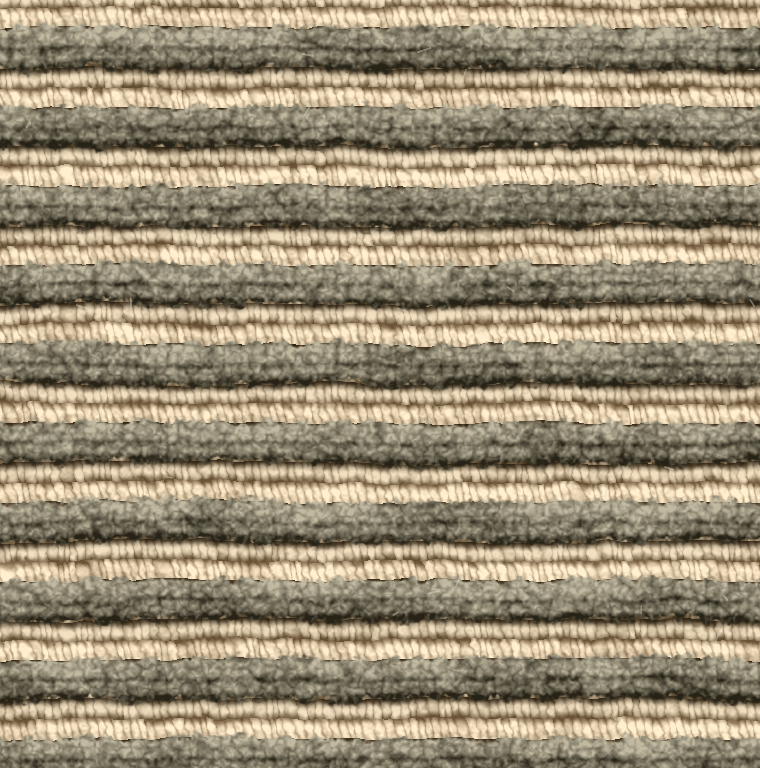
This texture is drawn by a Shadertoy shader. Its source:

```glsl
// Ribbed carpet: fuzzy grey pile stripes alternating with paired rows of cream yarn loops.

float hash(vec2 p) {
    return fract(sin(dot(p, vec2(127.1, 311.7))) * 43758.5453);
}

float noise(vec2 p) {
    vec2 i = floor(p), f = fract(p);
    f = f * f * (3.0 - 2.0 * f);
    return mix(mix(hash(i), hash(i + vec2(1, 0)), f.x),
               mix(hash(i + vec2(0, 1)), hash(i + vec2(1, 1)), f.x), f.y);
}

// Distance to the nearest randomly placed tuft centre
float tuftDistance(vec2 p) {
    vec2 cell = floor(p);
    float nearest = 2.0;
    for (int y = -1; y <= 1; y++)
    for (int x = -1; x <= 1; x++) {
        vec2 c = cell + vec2(x, y);
        vec2 centre = c + 0.15 + 0.7 * vec2(hash(c), hash(c + 57.3));
        nearest = min(nearest, length(p - centre));
    }
    return nearest;
}

float segmentDistance(vec2 p, vec2 a, vec2 b) {
    vec2 pa = p - a, ba = b - a;
    return length(pa - ba * clamp(dot(pa, ba) / dot(ba, ba), 0.0, 1.0));
}

// One row of leaning yarn loops; v runs down the row from 0 to 1
vec3 loopRow(vec2 uv, float v, float row, bool shaded) {
    float lean = shaded ? 0.3 : 0.6;
    float x = uv.x * 88.0 - lean * (v - 0.5) + 1.3 * noise(vec2(uv.x * 40.0, row * 7.3));
    x += 0.35 * (noise(uv * 150.0) - 0.5);
    float stitch = floor(x), u = fract(x) - 0.5;
    float rise = 0.24 * (hash(vec2(stitch, row)) - 0.5);
    float y = v - 0.5 + rise;
    // The lower row tucks under the next pile stripe, so it keeps its light there
    if (!shaded) y = min(y, 0.22);
    float body = 1.0 - smoothstep(0.16, 0.8, length(vec2(u * 0.85, y * 1.25)));
    float fibre = 0.6 * noise(vec2(x * 2.5, uv.y * 190.0)) + 0.4 * noise(uv * 330.0) - 0.5;
    float tone = body + 0.04 + 0.42 * fibre + 0.2 * (hash(vec2(stitch, row + 31.0)) - 0.5);
    tone += 0.2 * (noise(uv * vec2(12.0, 20.0)) - 0.5);
    vec3 col = mix(vec3(0.42, 0.33, 0.21), vec3(0.97, 0.89, 0.76), clamp(tone, 0.0, 1.1));
    // The row below the pile sits in its shadow
    if (shaded) col *= 0.93 * mix(vec3(0.48, 0.46, 0.41), vec3(1), smoothstep(-0.05, 0.5, v));
    return col;
}

// Cut pile; t runs down the stripe from 0 to 0.5
vec3 pile(vec2 uv, float t) {
    vec2 warp = vec2(noise(uv * 130.0), noise(uv * 130.0 + 40.0)) - 0.5;
    float tuft = 1.0 - tuftDistance(uv * vec2(72.0, 76.0) + 0.8 * warp);
    float fibre = 0.6 * noise(uv * 200.0) + 0.4 * noise(uv * 350.0 + 9.0) - 0.5;
    float tone = 0.3 + 0.78 * tuft + 0.5 * fibre;
    tone += 0.32 * (noise(uv * vec2(14.0, 24.0)) - 0.5);
    tone += 0.2 * (noise(uv * vec2(34.0, 50.0) + 5.0) - 0.5);
    // Dark seam between the two pile rows, then deep shade at the foot
    float seam = 0.26 + 0.03 * (noise(uv * vec2(40.0, 10.0)) - 0.5);
    tone -= 0.32 * exp(-pow((t - seam) / 0.035, 2.0));
    tone += 0.1 * (1.0 - smoothstep(0.05, 0.25, t));
    tone -= 0.1 * smoothstep(0.24, 0.32, t);
    tone -= 0.62 * smoothstep(0.36, 0.5, t);
    return mix(vec3(0.15, 0.135, 0.085), vec3(0.68, 0.65, 0.56), clamp(tone, 0.0, 1.15));
}

void mainImage(out vec4 fragColor, in vec2 fragCoord) {
    vec2 uv = fragCoord / iResolution.xy;

    // Stripe coordinate, counted downward with a slight waver
    float d = (1.0 - uv.y) * 9.73 - 0.355;
    d += 0.06 * (noise(uv * vec2(7.0, 10.0)) - 0.5);
    d += 0.05 * (noise(uv * vec2(45.0, 24.0)) - 0.5);

    // Four rows per repeat: two of pile, two of loops
    float row = floor(d * 4.0);
    vec3 col = loopRow(uv, fract(d * 4.0), row, mod(row, 4.0) < 2.5);

    // Ragged pile edge over the loops
    float fray = 0.1 * (noise(uv * 85.0) - 0.5) + 0.07 * (noise(uv * 220.0) - 0.5);
    float across = fract(d + 0.25) - 0.5;
    float cover = 1.0 - smoothstep(-0.035, 0.035, abs(across) - 0.258 + fray);
    col = mix(col, pile(uv, across + 0.25), cover);

    // Stray pale hairs
    for (int i = 0; i < 28; i++) {
        float n = float(i);
        vec2 a = vec2(hash(vec2(n, 1.7)), hash(vec2(n, 5.3)));
        float angle = 6.2832 * hash(vec2(n, 9.1));
        vec2 b = a + (0.006 + 0.012 * hash(vec2(n, 3.9))) * vec2(cos(angle), sin(angle));
        float hair = 1.0 - smoothstep(0.0004, 0.0018, segmentDistance(uv, a, b));
        col = mix(col, vec3(0.86, 0.83, 0.75), 0.45 * hair);
    }

    fragColor = vec4(clamp(col, 0.0, 1.0), 1.0);
}
```
